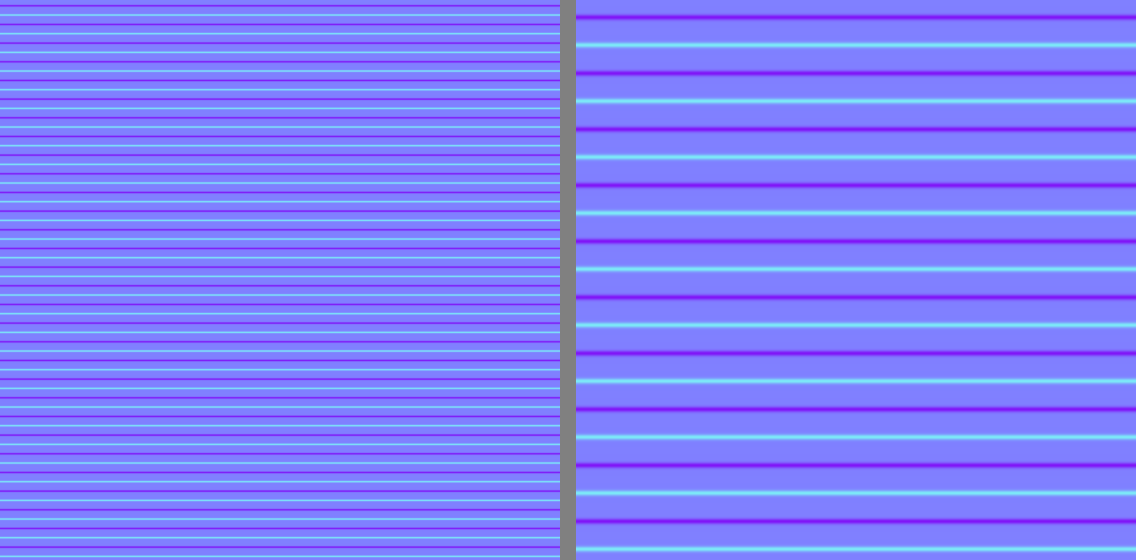
Left, the full canvas; right, a detail of the centre.
A WebGL 2 fragment shader for this texture map:

```glsl
#version 300 es
precision highp float;
// Tangent-space normal map of thirty horizontal planks with fine bevelled grooves.

uniform vec2 u_resolution;
out vec4 fragColor;

const float ROWS = 30.0;          // whole repeats down the canvas
const float LOWER_EDGE = 0.195;   // bevel facing up, as a fraction of a row
const float UPPER_EDGE = 0.69;    // bevel facing down
const float BEVEL_WIDTH = 0.033;  // spread of a bevel, in rows
const float BEVEL_SLOPE = 0.42;   // strength of the green tilt

const vec3 FLAT_NORMAL = vec3(0.5, 0.5, 1.0);

// Shortest distance between two phases of a repeat.
float wrappedDistance(float phase, float center) {
    return abs(fract(phase - center + 0.5) - 0.5);
}

// Soft ridge, widened by the pixel footprint while keeping its area.
float bevel(float phase, float center, float width, float footprint) {
    float pixelSpread = 0.29 * footprint;
    float spread = sqrt(width * width + pixelSpread * pixelSpread);
    float d = wrappedDistance(phase, center) / spread;
    return exp(-0.5 * d * d) * width / spread;
}

void main() {
    vec2 uv = gl_FragCoord.xy / u_resolution;
    float phase = fract(uv.y * ROWS);
    float footprint = ROWS / u_resolution.y;

    // Opposite bevels tilt the normal up and down.
    float up = bevel(phase, LOWER_EDGE, BEVEL_WIDTH, footprint);
    float down = bevel(phase, UPPER_EDGE, BEVEL_WIDTH, footprint);

    vec3 color = FLAT_NORMAL;
    color.g += BEVEL_SLOPE * (up - down);
    color.r -= 0.015 * up;
    color.b -= 0.03 * (up + down);

    fragColor = vec4(clamp(color, 0.0, 1.0), 1.0);
}
```
